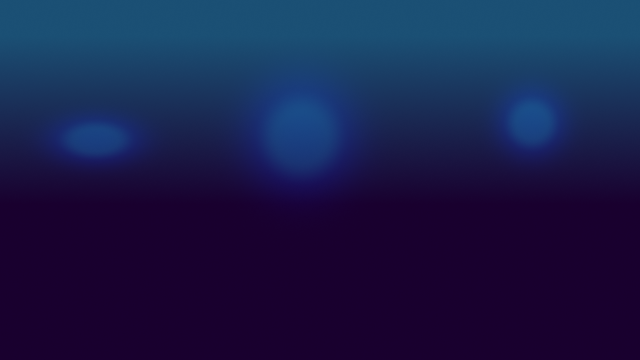
Write a WebGL 2 fragment shader that draws this background.

```glsl
#version 300 es
precision highp float;
// Dusk backdrop: a teal band fades down into deep violet, with three soft
// elliptical lights hanging in the fade. Each light adds a blue halo and
// a greener core on top of the vertical gradient.

uniform vec2 u_resolution;
out vec4 fragColor;

const vec3 VIOLET = vec3(0.098, 0.0, 0.182);
const vec3 TEAL = vec3(0.104, 0.312, 0.456);
const vec3 HALO_BLUE = vec3(-0.004, 0.035, 0.2);
const vec3 CORE_GREEN = vec3(0.004, 0.095, 0.015);

// Vertical fade between two heights.
vec3 skyGradient(float height, float low, float high) {
    return mix(VIOLET, TEAL, clamp((height - low) / (high - low), 0.0, 1.0));
}

// Elliptical light: wide halo with a flat top, plus a tighter core.
vec3 ellipseGlow(vec2 point, vec2 center, vec2 radius) {
    float dist = length((point - center) / radius);
    float halo = exp(-dist * dist * dist);
    float core = 1.0 - smoothstep(0.4, 0.85, dist);
    return HALO_BLUE * halo + CORE_GREEN * core;
}

// Fine hash noise that hides banding in the slow gradients.
float hash(vec2 p) {
    return fract(sin(dot(p, vec2(12.99, 78.23))) * 43758.5);
}

void main() {
    vec2 uv = gl_FragCoord.xy / u_resolution;

    vec3 color = skyGradient(uv.y, 0.433, 0.9);

    // Left, middle and right lights.
    color += ellipseGlow(uv, vec2(0.15, 0.611), vec2(0.078, 0.072));
    color += ellipseGlow(uv, vec2(0.471, 0.618), vec2(0.091, 0.167));
    color += ellipseGlow(uv, vec2(0.831, 0.657), vec2(0.056, 0.1));

    color += (hash(gl_FragCoord.xy) - 0.5) / 255.0;
    fragColor = vec4(clamp(color, 0.0, 1.0), 1.0);
}
```
